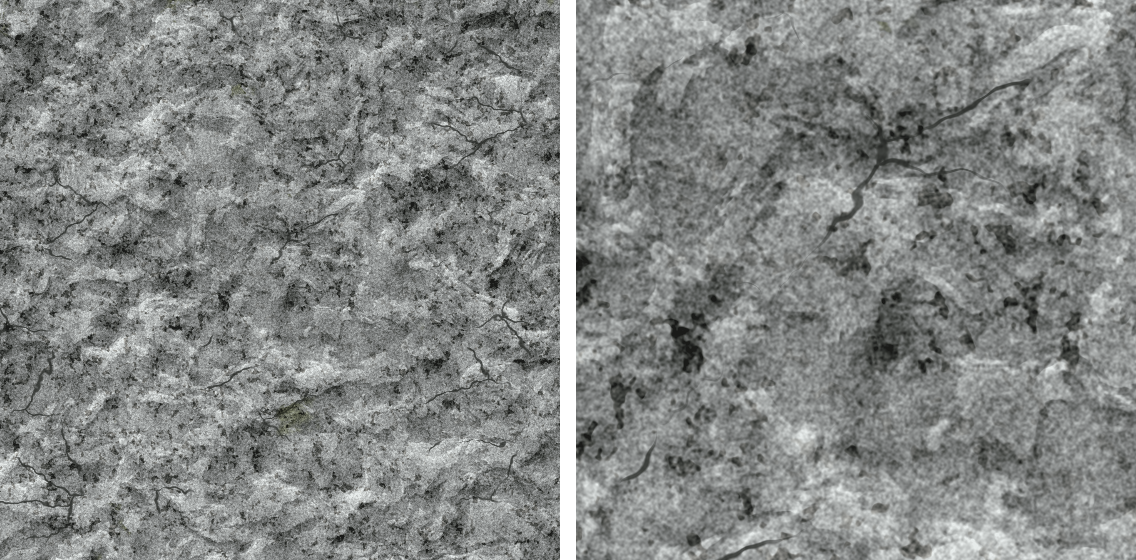
Left, the full canvas; right, a detail of the centre.
Give the GLSL for this texture, as a WebGL 2 fragment shader.

```glsl
#version 300 es
precision highp float;

uniform vec2 u_resolution;
out vec4 fragColor;

#define BASE_TONE 0.535
#define RELIEF_GAIN 0.33
#define BROAD_GAIN 0.05
#define STAIN_GAIN 0.075
#define GRAIN_GAIN 0.145
#define GRAIN_SCALE 225.0
#define PIT_DEPTH 0.22
#define PIT_SCALE 52.0
#define CRACK_SCALE 8.0
#define CRACK_WIDTH 0.0022
#define LIGHT_DIR vec2(-0.35, 0.94)

vec2 hash2(vec2 cell) {
    uvec2 v = uvec2(ivec2(cell)) * 1664525u + 1013904223u;
    for (int i = 0; i < 2; i++) {
        v.x += v.y * 1664525u;
        v.y += v.x * 1664525u;
        v ^= v >> 16u;
    }
    return vec2(v >> 8u) / 16777216.0;
}

float cornerSlope(vec2 cell, vec2 corner, vec2 f) {
    return dot(hash2(cell + corner) * 2.0 - 1.0, f - corner);
}

float gradientNoise(vec2 p) {
    vec2 cell = floor(p), f = p - cell;
    vec2 u = f * f * f * (f * (f * 6.0 - 15.0) + 10.0);
    float low = mix(cornerSlope(cell, vec2(0, 0), f), cornerSlope(cell, vec2(1, 0), f), u.x);
    float high = mix(cornerSlope(cell, vec2(0, 1), f), cornerSlope(cell, vec2(1, 1), f), u.x);
    return 1.6 * mix(low, high, u.y);
}

float fbm(vec2 p, int octaves, float gain) {
    float sum = 0.0, amplitude = 1.0;
    for (int i = 0; i < octaves; i++) {
        sum += amplitude * gradientNoise(p);
        p = mat2(1.6, 1.2, -1.2, 1.6) * p + 7.3;
        amplitude *= gain;
    }
    return sum;
}

vec2 warp(vec2 p, float scale) {
    return vec2(fbm(p * scale + 3.7, 3, 0.6), fbm(p * scale + 41.2, 3, 0.6));
}

// Broad bulges topped by flaked layers with abrupt rims
float rockHeight(vec2 p) {
    vec2 w = p + 0.03 * warp(p, 6.0);
    float bulges = fbm(w * 3.5 + 11.4, 7, 0.57);
    float slabs = smoothstep(0.0, 0.09, fbm(w * vec2(4.0, 5.0) + 27.1, 6, 0.55));
    float flakes = smoothstep(0.0, 0.18, fbm(w * vec2(13.0, 15.0) + 53.8, 5, 0.6));
    return 0.8 * bulges + 0.5 * slabs + 0.45 * flakes;
}

// Slope shading and soft shadow gathered over growing distances
float reliefShade(vec2 p, float height) {
    float shade = 0.0, reach = 0.003;
    for (int i = 0; i < 5; i++) {
        shade += 0.22 * clamp(height - rockHeight(p + LIGHT_DIR * reach), -1.1, 0.8);
        reach *= 2.0;
    }
    return shade;
}

// Distance to the nearest straight border between scattered cells
float cellBorder(vec2 p) {
    vec2 cell = floor(p), toNearest = vec2(9.0);
    for (int i = 0; i < 9; i++) {
        vec2 neighbour = cell + vec2(i % 3 - 1, i / 3 - 1);
        vec2 offset = neighbour + hash2(neighbour) - p;
        if (dot(offset, offset) < dot(toNearest, toNearest)) toNearest = offset;
    }
    float border = 9.0;
    for (int i = 0; i < 25; i++) {
        vec2 neighbour = cell + vec2(i % 5 - 2, i / 5 - 2);
        vec2 offset = neighbour + hash2(neighbour) - p, across = offset - toNearest;
        if (dot(across, across) > 0.0001)
            border = min(border, dot(0.5 * (offset + toNearest), normalize(across)));
    }
    return border;
}

void main() {
    vec2 p = gl_FragCoord.xy / u_resolution.y;
    float pixel = 1.0 / u_resolution.y;

    float height = rockHeight(p);
    float shade = reliefShade(p, height);
    float smoothPlate = smoothstep(0.05, 0.45, fbm(p * 4.5 + 71.6, 6, 0.6));
    float roughness = 1.0 - 0.6 * smoothPlate;

    // Crisp mineral stains, small ragged pits and fine grain
    float stain = fbm(p * 20.0 + 19.3, 5, 0.8);
    float mottle = stain + 0.6 * (smoothstep(-0.15, 0.25, stain) - 0.5);
    float pits = smoothstep(0.3, 0.75, fbm(p * PIT_SCALE + 5.9, 3, 0.8) - 0.3 * stain);
    float grain = fbm(p * GRAIN_SCALE + 2.1, 2, 0.9);

    // Hairline cracks that wander and taper out
    float crackMask = smoothstep(0.1, 0.5, fbm(p * 5.0 + 88.2, 4, 0.6));
    vec2 crackPoint = (p + 0.01 * warp(p, 24.0)) * CRACK_SCALE * vec2(0.8, 1.2);
    float crackDistance = cellBorder(crackPoint) / CRACK_SCALE;
    float crackWidth = CRACK_WIDTH * crackMask;
    float crack = crackMask * (1.0 - smoothstep(crackWidth * 0.3, crackWidth + 0.5 * pixel, crackDistance));

    float tone = BASE_TONE + RELIEF_GAIN * shade + BROAD_GAIN * (height - 0.45);
    tone += BROAD_GAIN * fbm(p * 2.5 + 153.1, 3, 0.6) + 0.035 * smoothPlate;
    tone += STAIN_GAIN * roughness * mottle - PIT_DEPTH * roughness * pits;
    tone += GRAIN_GAIN * grain;
    tone = mix(tone, 0.17, 0.8 * crack);
    tone = clamp(tone, 0.1, 0.92);

    // Cool grey rock, warm specks and a trace of moss in the shade
    vec3 tint = mix(vec3(0.985, 1.005, 1.0), vec3(1.015, 1.0, 0.95), 0.6 * pits * roughness);
    tint = mix(vec3(0.97, 1.02, 0.96), tint, smoothstep(0.15, 0.5, tone));
    float moss = smoothstep(0.75, 1.05, fbm(p * 6.0 + 132.4, 5, 0.6)) * smoothstep(0.0, -0.3, shade);
    fragColor = vec4(tone * mix(tint, vec3(0.82, 0.86, 0.55), 0.5 * moss), 1.0);
}
```
